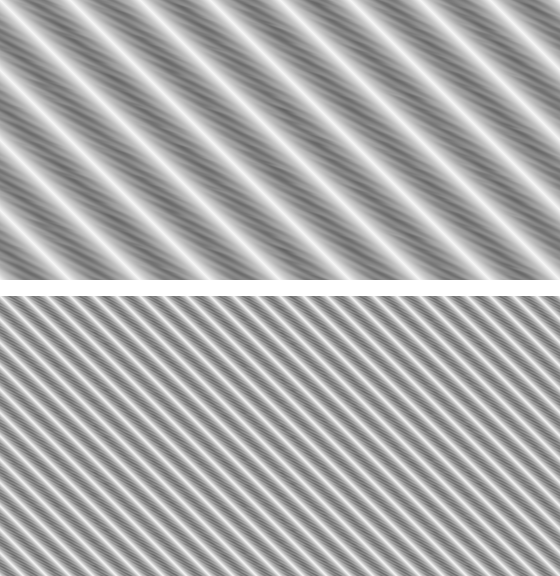
Top, the tile; bottom, the same tile 3 across and 3 down.
Give the GLSL for this pattern, as a WebGL 1 fragment shader.

```glsl
precision highp float;
// Brushed grey diagonal ridges: a bright crest falls off to a dark valley,
// crossed by shallower twisted strands and fine streaks of stretched noise.
// All phases and noise lattices wrap, so the 2 by 1 canvas tiles seamlessly.

uniform vec2 u_resolution;

const vec2 CANVAS = vec2(2.0, 1.0);
const float RIDGES = 4.0;         // ridges per canvas height
const float STRANDS = 32.0;       // strands per canvas height
const float STRAND_SLOPE = 0.5;
const float STREAK_SLOPE = 0.25;  // drops half a canvas height per width
const float VALLEY_TONE = 0.475;
const float CREST_TONE = 0.965;

// Sine-free hash of a lattice cell, 0 to 1
float hash(vec2 cell) {
  vec3 q = fract(vec3(cell.xyx) * 0.1031);
  q += dot(q, q.yzx + 33.33);
  return fract((q.x + q.y) * q.z);
}

// Value noise whose lattice repeats after a whole number of cells
float wrappedNoise(vec2 p, vec2 period) {
  vec2 cell = floor(p);
  vec2 f = fract(p);
  f = f * f * (3.0 - 2.0 * f);
  vec2 lo = mod(cell, period);
  vec2 hi = mod(cell + 1.0, period);
  float bottom = mix(hash(lo), hash(vec2(hi.x, lo.y)), f.x);
  float top = mix(hash(vec2(lo.x, hi.y)), hash(hi), f.x);
  return mix(bottom, top, f.y);
}

// Long thin streaks, -1 to 1; rows must be even for the sheared wrap
float streaks(vec2 p, float columns, float rows) {
  vec2 q = vec2(p.x * columns, (p.y + STREAK_SLOPE * p.x) * rows);
  return 2.0 * wrappedNoise(q, vec2(CANVAS.x * columns, 0.5 * rows)) - 1.0;
}

// Distance from the nearest crest: 0 on the crest, 1 in the valley
float crestDistance(vec2 p) {
  float d = fract(RIDGES * (p.x + p.y) + 0.5) - 0.5;
  return 2.0 * abs(d);
}

// Strand shading, -1 to 1, bent slightly by the streaks
float strandWave(vec2 p, float bend) {
  float phase = STRANDS * (p.y + STRAND_SLOPE * p.x) + bend;
  return cos(6.2831853 * phase);
}

float ridgeTone(float distance) {
  float rise = pow(clamp(1.0 - distance, 0.0, 1.0), 1.65);
  return mix(VALLEY_TONE, CREST_TONE, rise);
}

void main() {
  vec2 p = gl_FragCoord.xy / u_resolution * CANVAS;

  // Two scales of brushing
  float grain = 0.6 * streaks(p, 8.0, 80.0) + 0.4 * streaks(p, 12.0, 144.0);

  // Feather the ridge flanks while the crest stays clean
  float d = crestDistance(p);
  float flank = smoothstep(0.0, 0.5, d);
  float tone = ridgeTone(d + 0.07 * grain * flank);

  // Strands and streaks deepen toward the valley
  float valley = smoothstep(0.1, 0.75, d);
  tone += 0.055 * valley * strandWave(p, 0.12 * grain);
  tone += 0.045 * grain * flank;

  gl_FragColor = vec4(vec3(clamp(tone, 0.0, 1.0)), 1.0);
}
```
